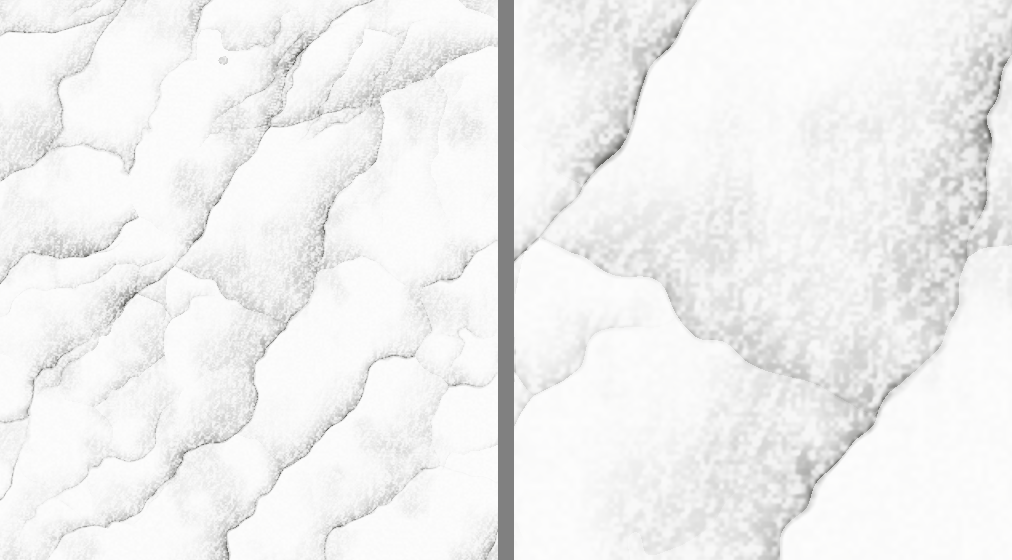
Left, the full canvas; right, a detail of the centre.
Write a Shadertoy shader that draws this texture.

```glsl
// Pencil study of weathered boulders running diagonally over white paper.
// Warped, stretched Voronoi cells are the rocks; each darkens toward its lower
// side and gets a broken contour. Stroke noise gives the graphite its tooth.

vec2 hash2(vec2 p) {
    return fract(sin(vec2(dot(p, vec2(127.1, 311.7)),
                          dot(p, vec2(269.5, 183.3)))) * 43758.5453);
}

float noise(vec2 p) {
    vec2 i = floor(p), f = fract(p);
    f = f * f * (3.0 - 2.0 * f);
    return mix(mix(hash2(i).x, hash2(i + vec2(1, 0)).x, f.x),
               mix(hash2(i + vec2(0, 1)).x, hash2(i + vec2(1, 1)).x, f.x), f.y);
}

float fbm(vec2 p) {
    float sum = 0.0, amp = 0.53;
    for (int i = 0; i < 4; i++) {
        sum += amp * noise(p);
        p = mat2(1.6, 1.2, -1.2, 1.6) * p + 7.3;
        amp *= 0.5;
    }
    return sum;
}

// x: shade on the side turned from the light, y: distance to the contour,
// z: how much that contour runs along the rocks. Distances in canvas units.
vec3 rocks(vec2 p, vec2 stretch, float shadeWidth) {
    vec2 q = p * stretch, cell = floor(q), f = fract(q);
    vec2 nearest = vec2(0.0), home = vec2(0.0);
    float best = 9.0;
    for (int y = -1; y <= 1; y++)
    for (int x = -1; x <= 1; x++) {
        vec2 g = vec2(x, y);
        vec2 r = g + 0.1 + 0.8 * hash2(cell + g) - f;
        if (dot(r, r) < best) { best = dot(r, r); nearest = r; home = g; }
    }
    float shade = 0.0, edge = 9.0, lengthwise = 0.0;
    for (int y = -2; y <= 2; y++)
    for (int x = -2; x <= 2; x++) {
        vec2 g = home + vec2(x, y);
        vec2 r = g + 0.1 + 0.8 * hash2(cell + g) - f;
        vec2 across = r - nearest;
        if (dot(across, across) < 1e-4) continue;
        vec2 n = normalize(across);
        float d = dot(0.5 * (r + nearest), n) / length(n * stretch);
        float turned = dot(n, vec2(-0.25, -0.97));
        shade = max(shade, smoothstep(-0.1, 0.9, turned) * exp(-max(d, 0.0) / shadeWidth));
        if (d < edge) { edge = d; lengthwise = smoothstep(0.3, 0.85, abs(turned)); }
    }
    return vec3(shade, edge, lengthwise);
}

// Soft pencil line of the given pressure
float contour(float d, float width, float pressure) {
    float aa = 0.7 / iResolution.y;
    return pressure * (1.0 - smoothstep(0.0, width + aa, d));
}

void mainImage(out vec4 fragColor, in vec2 fragCoord) {
    vec2 p = fragCoord / iResolution.y;

    // Bulging, slightly ragged outlines
    vec2 warp = vec2(fbm(p * 5.0 + 3.1), fbm(p * 5.0 + 41.7)) - 0.5;
    vec2 bumps = vec2(noise(p * 17.0 + 8.0), noise(p * 17.0 + 33.0)) - 0.5;
    vec2 ragged = vec2(noise(p * 52.0), noise(p * 52.0 + 19.0)) - 0.5;
    vec2 w = p + 0.18 * warp + 0.022 * bumps + 0.008 * ragged;
    vec2 along = vec2(0.66, 0.75);
    vec2 slope = vec2(dot(w, along), dot(w, vec2(-along.y, along.x)));

    // Large boulders and the fainter folds on them
    float patches = fbm(p * 7.0 + 12.0);
    float pressure = smoothstep(0.25, 0.75, noise(p * 10.0 + 5.0));
    vec3 boulder = rocks(slope + 2.3, vec2(3.0, 5.4), 0.012 + 0.05 * patches);
    vec3 fold = rocks(slope + 8.6, vec2(5.5, 9.5), 0.014);
    float foldMask = smoothstep(0.42, 0.66, fbm(p * 4.5 + 27.0));

    // Graphite tone, lifted off completely where it is faintest
    float tone = 0.22 * boulder.x * smoothstep(0.25, 0.7, patches);
    tone += 0.17 * pow(boulder.x, 3.0) * pressure;
    tone += 0.15 * fold.x * foldMask;
    tone += 0.07 * smoothstep(0.52, 0.8, fbm(p * vec2(12.0, 9.0) + 60.0));
    tone = max(tone - 0.012, 0.0) * mix(0.9, 1.15, p.y);

    // Slanted strokes broken up by the paper tooth
    vec2 s = vec2(dot(p, vec2(0.9, -0.44)), dot(p, vec2(0.44, 0.9)));
    float strokes = noise(s * vec2(250.0, 90.0));
    float tooth = noise(p * 350.0 + 13.0);
    float grain = smoothstep(0.2, 0.8, 0.45 * strokes + 0.55 * tooth);
    float ink = tone * (0.3 + 1.3 * grain);

    float lines = contour(boulder.y, 0.0026, (0.07 + 0.2 * pressure) * boulder.z);
    lines += contour(fold.y, 0.002, 0.15 * foldMask * pressure * fold.z);
    ink += lines * (0.4 + 0.8 * tooth);

    vec3 paper = vec3(0.992, 0.992, 0.991) - 0.014 * noise(p * 260.0 + 70.0);
    vec3 graphite = vec3(0.25, 0.25, 0.235);
    fragColor = vec4(mix(paper, graphite, clamp(ink, 0.0, 0.85)), 1.0);
}
```
